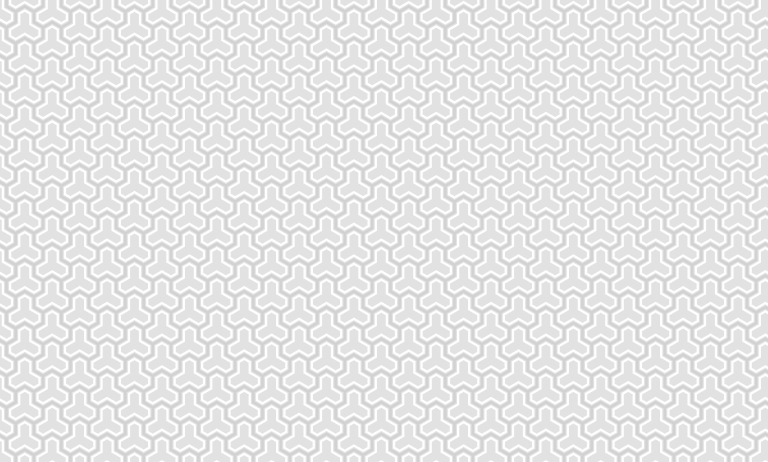
A Shadertoy shader for this pattern:

```glsl
// Interlocking three-armed tiles (tortoise-shell lattice) in pale greys.
// Each tile is three merged hexagons; a mitred inset distance from its edge
// gives the dark seam, the white inline and the flat centre.

const float COLUMNS = 28.0;               // tile columns across the canvas
const vec2  ORIGIN = vec2(-0.25, -0.22);  // a tile centre, from canvas centre
const float SEAM_END = 0.125;             // insets, in hexagon sides
const float INLINE_START = 0.235;
const float INLINE_END = 0.45;
const vec3  FILL = vec3(0.888);
const vec3  SEAM = vec3(0.822);
const vec3  INLINE = vec3(0.995);

const float APOTHEM = 0.8660254;          // hexagon of side 1
const float ROW_STEP = 3.0;
const float COLUMN_STEP = ROW_STEP * APOTHEM;

// Mitred depth inside a tile centred at zero, negative outside
float tileDepth(vec2 p) {
    // Fold the three arms onto the upright one
    vec2 mirror = vec2(-0.5, APOTHEM);
    p.x = abs(p.x);
    p -= 2.0 * min(dot(p, mirror), 0.0) * mirror;
    p.x = abs(p.x);

    // Arm side and sloping tip of the pointed hexagon
    float tip = dot(p - vec2(0.0, 1.0), vec2(0.5, APOTHEM));
    return APOTHEM - max(p.x, tip);
}

// Depth in whichever lattice tile holds the point
float latticeDepth(vec2 p) {
    float nearColumn = round(p.x / COLUMN_STEP);
    float depth = -10.0;
    for (int i = -1; i <= 1; i++) {
        float column = nearColumn + float(i);
        float shift = 0.5 * ROW_STEP * mod(column, 2.0);
        float nearRow = round((p.y - shift) / ROW_STEP);
        for (int j = -1; j <= 1; j++) {
            float row = nearRow + float(j);
            vec2 centre = vec2(column * COLUMN_STEP, row * ROW_STEP + shift);
            depth = max(depth, tileDepth(p - centre));
        }
    }
    return depth;
}

// Smoothed step, one pixel wide
float coverage(float edge, float depth, float pixel) {
    return clamp(0.5 + (depth - edge) / pixel, 0.0, 1.0);
}

void mainImage(out vec4 fragColor, in vec2 fragCoord) {
    float pixel = COLUMNS * COLUMN_STEP / iResolution.x;
    vec2 p = (fragCoord - 0.5 * iResolution.xy) * pixel - ORIGIN;
    float depth = latticeDepth(p);

    // Seam, gap, inline, centre
    vec3 color = mix(SEAM, FILL, coverage(SEAM_END, depth, pixel));
    float inlineBand = coverage(INLINE_START, depth, pixel)
                     - coverage(INLINE_END, depth, pixel);
    color = mix(color, INLINE, inlineBand);

    fragColor = vec4(color, 1.0);
}
```
